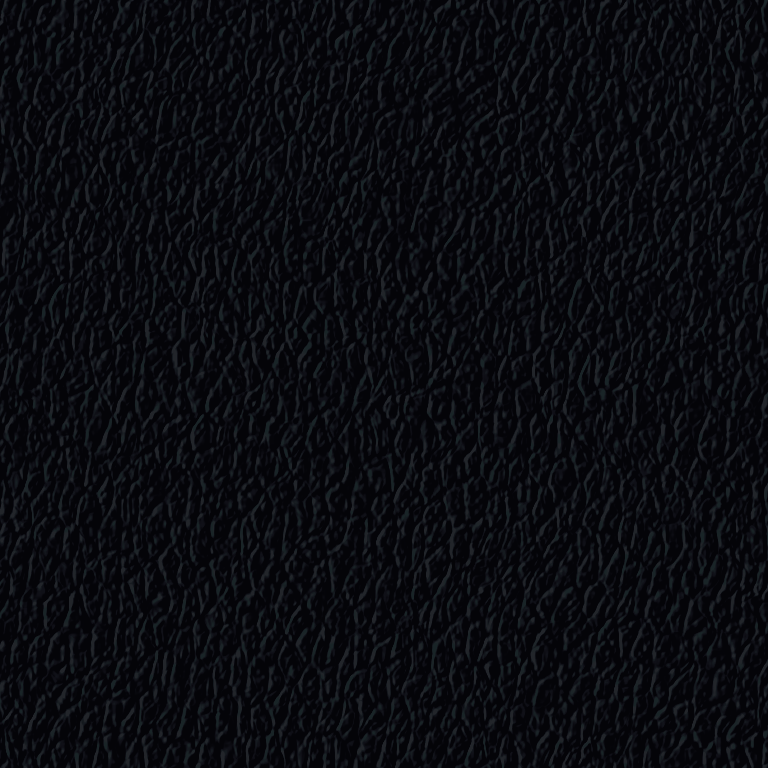
Reproduce this texture procedurally as a three.js fragment shader.

```glsl
// Black grained leather: tall, leaning cells parted by creases, with fine pores.
// A height field of staggered Voronoi cells and noise is lit from the left
// by comparing two nearby heights; the slope then picks a colour from a ramp.

varying vec2 vUv;

const vec3 SHADOW_BLACK = vec3(0.016, 0.016, 0.033);
const vec3 DIM_BLUE     = vec3(0.060, 0.062, 0.090);
const vec3 SLATE        = vec3(0.080, 0.100, 0.120);
const vec3 SHEEN_GREY   = vec3(0.135, 0.145, 0.165);
const vec3 SHEEN_TEAL   = vec3(0.098, 0.142, 0.152);

const vec2 CELL_COUNT    = vec2(43.0, 22.0);
const vec2 WRINKLE_COUNT = vec2(76.0, 46.0);
const vec2 PORE_COUNT    = vec2(165.0, 135.0);
const vec2 LIGHT_STEP    = vec2(0.0015, -0.0005);
const float LEAN = 0.13;

// Two random values from a lattice point
vec2 hash22(vec2 p) {
  vec3 q = fract(p.xyx * vec3(0.1031, 0.1030, 0.0973));
  q += dot(q, q.yzx + 33.33);
  return fract((q.xx + q.yz) * q.zy);
}

// Smooth value noise, 0 to 1
float valueNoise(vec2 p) {
  vec2 cell = floor(p);
  vec2 f = fract(p);
  f = f * f * (3.0 - 2.0 * f);
  float low = mix(hash22(cell).x, hash22(cell + vec2(1.0, 0.0)).x, f.x);
  float high = mix(hash22(cell + vec2(0.0, 1.0)).x, hash22(cell + 1.0).x, f.x);
  return mix(low, high, f.y);
}

// Gap between the two nearest seeds of a brick-staggered lattice: 0 on a crease
float creaseGap(vec2 p, float jitter) {
  float nearest = 8.0;
  float second = 8.0;
  for (int j = -1; j <= 1; j++) {
    float row = floor(p.y) + float(j);
    float stagger = 0.5 * mod(row, 2.0);
    float column = floor(p.x - stagger);
    for (int i = -1; i <= 1; i++) {
      vec2 id = vec2(column + float(i), row);
      vec2 seed = id + 0.5 + jitter * (hash22(id + 17.0) - 0.5);
      float d = distance(p, seed + vec2(stagger, 0.0));
      second = min(second, max(nearest, d));
      nearest = min(nearest, d);
    }
  }
  return second - nearest;
}

// Bend and lean the grain
vec2 warpGrain(vec2 p) {
  float sway = valueNoise(p * 6.0 + 3.0) - 0.5;
  float wobble = valueNoise(p * vec2(36.0, 28.0) + 41.0) - 0.5;
  float lift = valueNoise(p * 24.0 + 73.0) - 0.5;
  return p + vec2(0.030 * sway + 0.010 * wobble - LEAN * p.y, 0.012 * lift);
}

// Height of the hide: cells, small wrinkles and pores
float leatherHeight(vec2 p) {
  vec2 grain = warpGrain(p);
  float depth = mix(0.55, 1.1, valueNoise(p * 30.0 + 11.0));
  float cells = smoothstep(0.0, 0.36, creaseGap(grain * CELL_COUNT + 50.0, 0.85));
  float wrinkles = smoothstep(0.0, 0.40, creaseGap(grain * WRINKLE_COUNT + 90.0, 0.95));
  float pores = valueNoise(p * PORE_COUNT + 7.0);
  return depth * cells + 0.34 * wrinkles + 1.1 * pores;
}

// Dark to bright leather colours
vec3 leatherRamp(float tone, vec3 sheen) {
  vec3 color = mix(SHADOW_BLACK, DIM_BLUE, smoothstep(0.0, 0.36, tone));
  color = mix(color, SLATE, smoothstep(0.36, 0.62, tone));
  return mix(color, sheen, smoothstep(0.60, 0.95, tone));
}

void main() {
  float slope = leatherHeight(vUv + LIGHT_STEP) - leatherHeight(vUv - LIGHT_STEP);
  float tone = smoothstep(-0.14, 0.80, slope);
  float tint = smoothstep(0.45, 0.75, valueNoise(vUv * 70.0 + 29.0));
  vec3 sheen = mix(SHEEN_GREY, SHEEN_TEAL, tint);
  gl_FragColor = vec4(leatherRamp(tone, sheen), 1.0);
}
```
